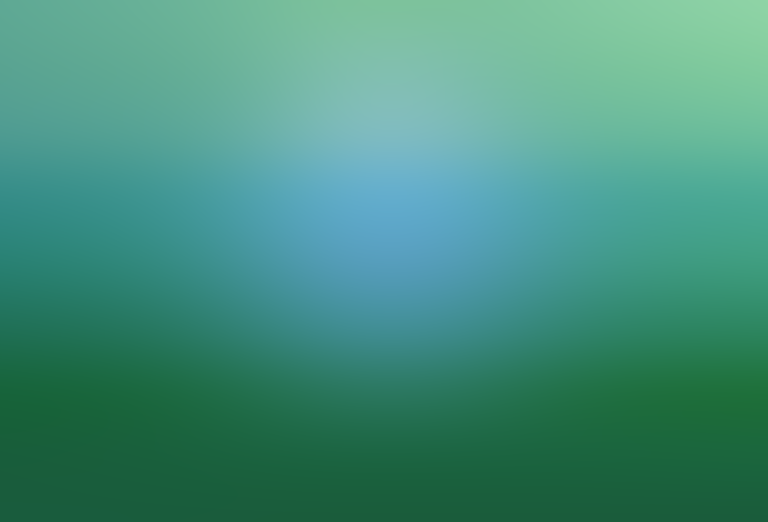
A WebGL 2 fragment shader for this background:

```glsl
#version 300 es
precision highp float;
// Soft green backdrop with a wide blue glow a little above the middle.
// Smooth vertical colour ramps for both sides are blended across the canvas,
// then a third ramp is laid over them with a bell-shaped horizontal falloff.

uniform vec2 u_resolution;
out vec4 fragColor;

// Evenly spaced colour stops, listed from bottom to top
const vec3 LEFT_RAMP[9] = vec3[9](
  vec3(.10, .36, .24), vec3(.095, .365, .23), vec3(.09, .39, .23),
  vec3(.125, .44, .34), vec3(.16, .505, .45), vec3(.21, .55, .53),
  vec3(.31, .61, .57), vec3(.35, .64, .57), vec3(.37, .66, .58));

const vec3 RIGHT_RAMP[9] = vec3[9](
  vec3(.10, .36, .23), vec3(.105, .40, .24), vec3(.12, .44, .23),
  vec3(.18, .53, .38), vec3(.25, .62, .50), vec3(.30, .67, .58),
  vec3(.43, .75, .61), vec3(.51, .80, .62), vec3(.56, .83, .65));

const vec3 GLOW_RAMP[9] = vec3[9](
  vec3(.10, .36, .23), vec3(.11, .395, .26), vec3(.17, .47, .38),
  vec3(.26, .56, .59), vec3(.34, .62, .74), vec3(.39, .68, .80),
  vec3(.50, .735, .75), vec3(.505, .75, .68), vec3(.49, .76, .61));

// Catmull-Rom curve through the stops, for t from 0 to 1
vec3 sampleRamp(vec3 stops[9], float t) {
  float position = clamp(t, 0.0, 1.0) * 8.0;
  int i = min(int(position), 7);
  float f = position - float(i);
  vec3 a = stops[max(i - 1, 0)];
  vec3 b = stops[i];
  vec3 c = stops[i + 1];
  vec3 d = stops[min(i + 2, 8)];
  return b + 0.5 * f * (c - a + f * (2.0 * a - 5.0 * b + 4.0 * c - d
    + f * (3.0 * (b - c) + d - a)));
}

void main() {
  vec2 uv = gl_FragCoord.xy / u_resolution;

  // Base blend from the cool left side to the lighter right side
  vec3 color = mix(sampleRamp(LEFT_RAMP, uv.y), sampleRamp(RIGHT_RAMP, uv.y), uv.x);

  // Central glow, narrowing towards its pale upper part
  float glowWidth = mix(0.23, 0.17, smoothstep(0.55, 0.85, uv.y));
  float offset = (uv.x - 0.51) / glowWidth;
  color = mix(color, sampleRamp(GLOW_RAMP, uv.y), exp(-offset * offset));

  fragColor = vec4(color, 1.0);
}
```
